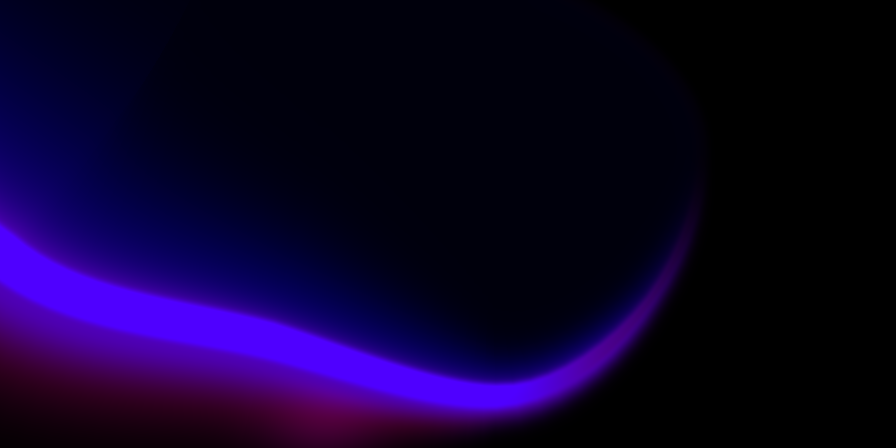
Write a Shadertoy shader that draws this background.

```glsl
const int CURVES = 5;
const int STEPS = 16;

// Joined cubic curves: every third point is shared by two neighbours.
const vec2 RIBBON[16] = vec2[16](
    vec2(-0.40, 0.72), vec2(-0.27, 0.62), vec2(-0.13, 0.53),
    vec2(0.0, 0.435), vec2(0.156, 0.302), vec2(0.39, 0.292),
    vec2(0.599, 0.240), vec2(0.755, 0.196), vec2(0.964, 0.112),
    vec2(1.107, 0.115), vec2(1.328, 0.118), vec2(1.568, 0.401),
    vec2(1.565, 0.661), vec2(1.565, 0.818), vec2(1.406, 0.948),
    vec2(1.224, 1.026));

const vec3 CORE = vec3(0.31, 0.0, 1.0);
const vec3 TAIL = vec3(0.32, 0.0, 0.58);
const vec3 RIM = vec3(0.34, 0.0, 0.34);
const vec3 HAZE = vec3(0.0, 0.0, 0.34);
const vec3 VIOLET = vec3(0.31, 0.0, 0.72);
const vec3 MAROON = vec3(0.40, 0.0, 0.25);
const vec3 NIGHT = vec3(0.0, 0.0, 0.048);

vec2 cubic(vec2 a, vec2 b, vec2 c, vec2 d, float t) {
    float u = 1.0 - t;
    return u * u * u * a + 3.0 * u * t * (u * b + t * c) + t * t * t * d;
}

// Signed distance (positive above the ribbon) and position along it.
vec2 ribbonField(vec2 p) {
    float nearest = 1e5, side = 1.0, along = 0.0;
    vec2 a = RIBBON[0];
    for (int i = 0; i < CURVES; i++) {
        int k = 3 * i;
        for (int j = 1; j <= STEPS; j++) {
            float t = float(j) / float(STEPS);
            vec2 b = cubic(RIBBON[k], RIBBON[k + 1], RIBBON[k + 2], RIBBON[k + 3], t);
            vec2 ab = b - a, ap = p - a;
            float h = clamp(dot(ap, ab) / dot(ab, ab), 0.0, 1.0);
            vec2 gap = ap - h * ab;
            float d2 = dot(gap, gap);
            if (d2 < nearest) {
                nearest = d2;
                side = ab.x * ap.y - ab.y * ap.x < 0.0 ? -1.0 : 1.0;
                along = float(i) + (float(j) - 1.0 + h) / float(STEPS);
            }
            a = b;
        }
    }
    return vec2(side * sqrt(nearest), along);
}

// Blends four values placed at positions 1, 2, 3 and 4 of the ribbon.
float profile(vec4 v, float s) {
    vec3 k = clamp(s - vec3(1.0, 2.0, 3.0), 0.0, 1.0);
    return v.x + dot(v.yzw - v.xyz, k);
}

float bell(float x, float width) {
    float q = x / width;
    return exp(-q * q);
}

vec3 upperGlow(float e, float s) {
    float rimWidth = profile(vec4(0.07, 0.030, 0.018, 0.010), s);
    float hazeWidth = profile(vec4(0.36, 0.19, 0.075, 0.035), s);
    return RIM * exp(-e / rimWidth) + HAZE * bell(e, hazeWidth);
}

vec3 lowerGlow(float e, float s) {
    float width = profile(vec4(0.21, 0.15, 0.042, 0.018), s);
    float warmth = smoothstep(0.1, 1.0, e / width) * smoothstep(3.2, 2.6, s);
    return mix(VIOLET, MAROON, warmth) * bell(e, width);
}

void mainImage(out vec4 fragColor, in vec2 fragCoord) {
    vec2 p = fragCoord / iResolution.y;
    p.x *= 2.0 * iResolution.y / iResolution.x;

    vec2 field = ribbonField(p);
    float d = field.x, s = field.y;
    float halfWidth = max(profile(vec4(0.043, 0.034, 0.018, -0.014), s), 0.0);
    float e = max(abs(d) - halfWidth, 0.0);
    float strength = mix(1.0, 0.03, smoothstep(3.25, 4.0, s));

    // Ribbon with a different falloff on each side
    float above = smoothstep(-0.01, 0.01, d);
    vec3 light = mix(lowerGlow(e, s), upperGlow(e, s), above);
    vec3 body = mix(CORE, TAIL, smoothstep(3.0, 3.4, s));
    light = mix(light, body, bell(e, 0.011));

    // Faint interior, softer toward the upper right
    float softness = profile(vec4(0.02, 0.02, 0.02, 0.035), s);
    vec3 color = NIGHT * smoothstep(-softness, softness, d) + light * strength;

    // Warm plume under the ribbon
    float plume = bell(length((p - vec2(0.72, 0.04)) * vec2(0.8, 1.2)), 0.11);
    color += vec3(0.15, 0.0, 0.13) * plume * (1.0 - above) * smoothstep(0.0, 0.05, e);

    fragColor = vec4(min(color, 1.0), 1.0);
}
```
